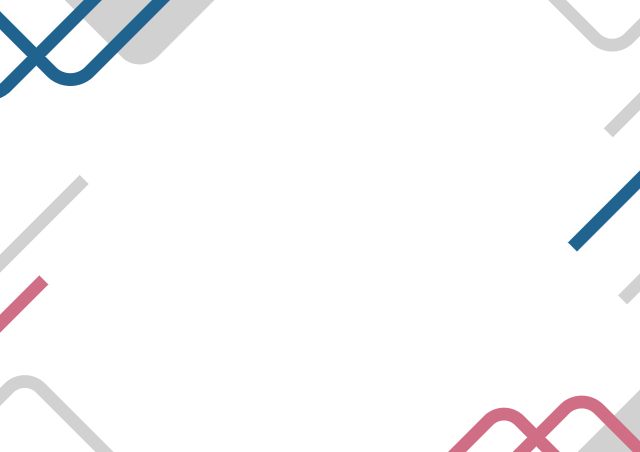
This background is drawn by a Shadertoy shader. Its source:

```glsl
const vec3 WHITE = vec3(1.0);
const vec3 GRAY = vec3(0.82);
const vec3 BLUE = vec3(0.13, 0.39, 0.56);
const vec3 PINK = vec3(0.81, 0.43, 0.52);
const float HALF_WIDTH = 1.0;
const float UP = 1.0;
const float DOWN = -1.0;

// Right-angled wedge with a rounded tip, opening up or down
float wedge(vec2 p, vec2 apex, float radius, float opening) {
    vec2 q = (p - apex) * vec2(1.0, opening);
    vec2 inset = radius - vec2(q.y + q.x, q.y - q.x) * sqrt(0.5);
    return min(max(inset.x, inset.y), 0.0) + length(max(inset, 0.0)) - radius;
}

// Stroke along the outline of a wedge
float chevron(vec2 p, vec2 apex, float radius, float opening) {
    return abs(wedge(p, apex, radius, opening)) - HALF_WIDTH;
}

// Endless diagonal bar with a square end; heading is 1 for up-right, -1 for down-left
float bar(vec2 p, vec2 end, float heading) {
    vec2 q = (p - end) * sqrt(0.5);
    return max(-heading * (q.x + q.y), abs(q.x - q.y) - HALF_WIDTH);
}

// Antialiased paint over the layers below
vec3 paint(vec3 below, vec3 ink, float dist, float pixel) {
    return mix(below, ink, clamp(0.5 - dist / pixel, 0.0, 1.0));
}

void mainImage(out vec4 fragColor, in vec2 fragCoord) {
    // Canvas width is 100 units
    float pixel = 100.0 / iResolution.x;
    vec2 p = fragCoord * pixel;

    // Gray wedges, chevrons and bars
    float gray = wedge(p, vec2(21.81, 58.92), 3.95, UP);
    gray = min(gray, wedge(p, vec2(104.17, 13.93), 3.95, DOWN));
    gray = min(gray, chevron(p, vec2(95.64, 62.04), 3.7, UP));
    gray = min(gray, chevron(p, vec2(3.87, 12.46), 3.5, DOWN));
    gray = min(gray, bar(p, vec2(95.05, 49.87), 1.0));
    gray = min(gray, bar(p, vec2(97.27, 23.76), 1.0));
    gray = min(gray, bar(p, vec2(13.15, 42.58), -1.0));

    // Blue crossing chevrons and bar
    float blue = chevron(p, vec2(11.0, 56.45), 4.2, UP);
    blue = min(blue, chevron(p, vec2(-1.95, 54.17), 4.2, UP));
    blue = min(blue, bar(p, vec2(89.45, 32.03), 1.0));

    // Pink crossing chevrons and bar
    float pink = chevron(p, vec2(78.74, 7.33), 3.4, DOWN);
    pink = min(pink, chevron(p, vec2(90.89, 9.38), 3.8, DOWN));
    pink = min(pink, bar(p, vec2(6.84, 26.89), -1.0));

    vec3 color = paint(WHITE, GRAY, gray, pixel);
    color = paint(color, BLUE, blue, pixel);
    color = paint(color, PINK, pink, pixel);
    fragColor = vec4(color, 1.0);
}
```
